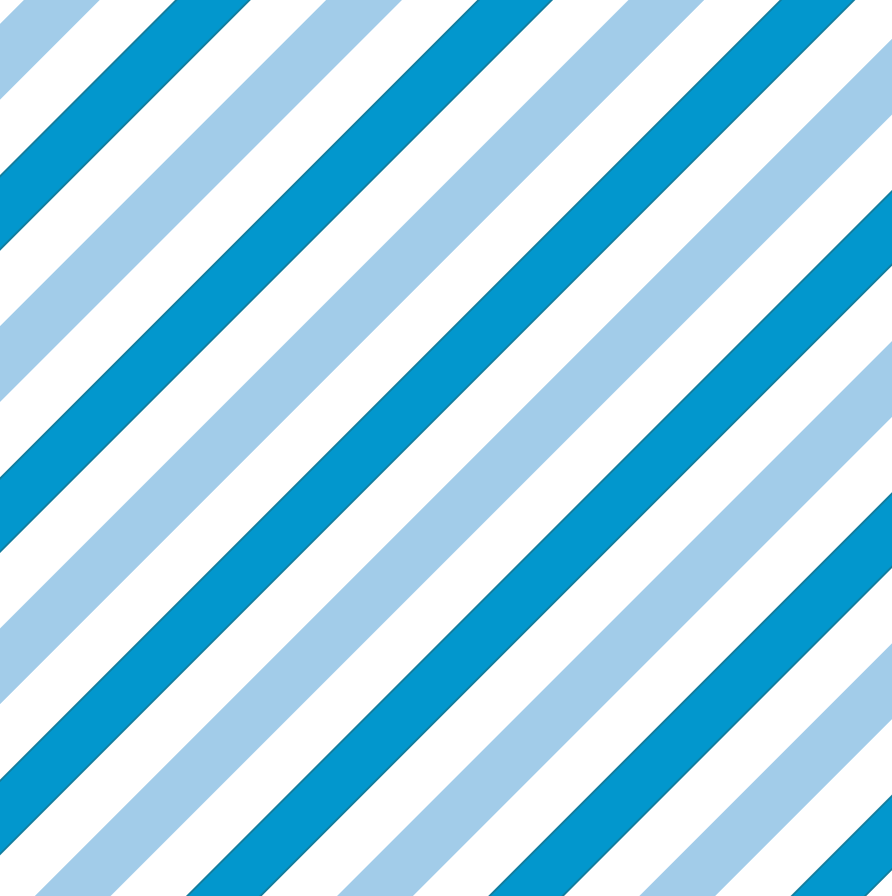
Give the GLSL for this pattern, as a WebGL 2 fragment shader.

```glsl
#version 300 es
precision highp float;

uniform vec2 u_resolution;
out vec4 fragColor;

// Lengths are fractions of the canvas height, measured along its edges.
const float PERIOD = 0.3374;        // one strong stripe, one pale stripe, two gaps
const float STRIPE_WIDTH = 0.0846;
const float STRONG_CENTRE = 0.2376; // from the upper left corner
const float RIM_WIDTH = 0.0030;     // darker line inside the strong stripe

const vec3 WHITE = vec3(1.0);
const vec3 PALE_BLUE = vec3(0.635, 0.800, 0.914);
const vec3 STRONG_BLUE = vec3(0.008, 0.592, 0.804);
const vec3 RIM_BLUE = vec3(0.07, 0.49, 0.62);

// Signed distance to the nearest stripe edge, negative inside.
float stripeDistance(float along, float centre, float width) {
    float cell = fract((along - centre) / PERIOD + 0.5) - 0.5;
    return (abs(cell) * PERIOD - 0.5 * width) * inversesqrt(2.0);
}

// Coverage of a shape, softened over about one pixel.
float coverage(float signedDistance) {
    return clamp(0.5 - signedDistance * u_resolution.y, 0.0, 1.0);
}

void main() {
    vec2 p = gl_FragCoord.xy / u_resolution.y;
    float along = p.x + 1.0 - p.y;

    float strong = stripeDistance(along, STRONG_CENTRE, STRIPE_WIDTH);
    float core = stripeDistance(along, STRONG_CENTRE, STRIPE_WIDTH - 2.0 * RIM_WIDTH);
    float pale = stripeDistance(along, STRONG_CENTRE + 0.5 * PERIOD, STRIPE_WIDTH);

    // Stripes over the white ground
    vec3 colour = mix(WHITE, PALE_BLUE, coverage(pale));
    colour = mix(colour, RIM_BLUE, coverage(strong));
    colour = mix(colour, STRONG_BLUE, coverage(core));

    fragColor = vec4(colour, 1.0);
}
```
